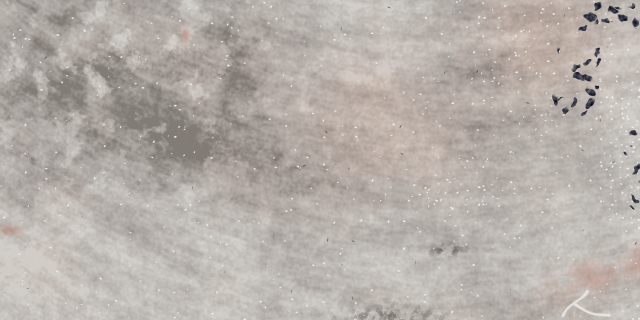
Reproduce this texture procedurally as a Shadertoy shader.

```glsl
// Weathered plaster wash: curved brush streaks, mottled stains, white spatter and dark chips.

const vec3 SHADE = vec3(0.54, 0.52, 0.495);
const vec3 GREY  = vec3(0.66, 0.635, 0.62);
const vec3 STONE = vec3(0.735, 0.715, 0.695);
const vec3 CHALK = vec3(0.80, 0.79, 0.775);
const vec3 BLUSH = vec3(1.01, 0.955, 0.93);   // multiplies the wash
const vec3 RUST  = vec3(0.72, 0.50, 0.44);
const vec3 SOOT  = vec3(0.33, 0.31, 0.30);
const vec3 CHIP  = vec3(0.22, 0.23, 0.28);
const vec3 SPECK = vec3(0.94, 0.94, 0.94);

const float BEND         = 0.22;   // curvature of the brush sweep
const float SWEEP_CENTRE = 1.45;   // where the sweep runs level
const float CHIP_CELLS   = 27.0;   // cells per canvas height
const float SPECK_CELLS  = 60.0;
const float CRUMB_CELLS  = 26.0;

vec2 hash2(vec2 c) {
    vec3 q = fract(c.xyx * vec3(0.1031, 0.1030, 0.0973));
    q += dot(q, q.yzx + 33.33);
    return fract((q.xx + q.yz) * q.zy);
}

float corner(vec2 cell, vec2 offset) {
    float a = 6.2832 * hash2(cell).x;
    return dot(vec2(cos(a), sin(a)), offset);
}

float gradientNoise(vec2 p) {
    vec2 i = floor(p), f = fract(p), e = vec2(1.0, 0.0);
    vec2 u = f * f * f * (f * (f * 6.0 - 15.0) + 10.0);
    return mix(mix(corner(i, f), corner(i + e, f - e), u.x),
               mix(corner(i + e.yx, f - e.yx), corner(i + 1.0, f - 1.0), u.x), u.y);
}

float fbm(vec2 p) {
    float sum = 0.0, amp = 0.5;
    for (int i = 0; i < 5; i++) {
        sum += amp * gradientNoise(p);
        p = mat2(1.6, 1.2, -1.2, 1.6) * p + 17.3;
        amp *= 0.58;
    }
    return sum;
}

// Stretched noise keeps its axes, so streaks stay aligned
float streaks(vec2 p) {
    return 0.6 * gradientNoise(p) + 0.4 * gradientNoise(p * 2.1 + 9.0)
         + 0.35 * gradientNoise(p * 4.3 + 31.0);
}

float blob(vec2 p, vec2 centre, vec2 radius) {
    vec2 q = (p - centre) / radius;
    return exp(-dot(q, q));
}

// Randomly turned ellipses, one per cell; size is in cells
float flecks(vec2 p, float cells, float density, vec2 size, float seed) {
    vec2 g = p * cells, base = floor(g);
    float edge = cells / iResolution.y, cover = 0.0;
    for (int y = -1; y <= 1; y++)
    for (int x = -1; x <= 1; x++) {
        vec2 cell = base + vec2(x, y);
        vec2 place = hash2(cell + seed), kind = hash2(cell + seed + 57.0);
        vec2 d = g - cell - 0.5 - 0.8 * (place - 0.5);
        float a = 0.4 + 2.4 * (kind.y - 0.5), c = cos(a), s = sin(a);
        d = vec2(c * d.x + s * d.y, c * d.y - s * d.x);
        float grow = smoothstep(0.0, 0.06, density - kind.x);
        vec2 r = size * mix(0.4, 1.0, place.x) * grow + 0.001;
        float dist = (length(d / r) - 1.0) * r.y;
        cover = max(cover, grow * (1.0 - smoothstep(-0.7 * edge, 0.7 * edge, dist)));
    }
    return cover;
}

float segment(vec2 p, vec2 a, vec2 b) {
    vec2 d = b - a;
    return length(p - a - d * clamp(dot(p - a, d) / dot(d, d), 0.0, 1.0));
}

void mainImage(out vec4 fragColor, in vec2 fragCoord) {
    vec2 p = fragCoord / iResolution.y;
    p.x *= 2.0 * iResolution.y / iResolution.x;
    float level = p.x - SWEEP_CENTRE;
    vec2 sweep = vec2(p.x, p.y - BEND * level * level);

    // Broad tone, 0 shade to 3 chalk
    float cloud = fbm(p * 3.0 + 4.0);
    float mottle = fbm(p * 6.0 + 21.0);
    float stained = blob(p, vec2(0.3, 0.76), vec2(0.6, 0.34));
    float band = blob(sweep, vec2(0.75, 0.37), vec2(0.5, 0.1));
    float tone = 1.85 + 1.8 * cloud + 1.7 * streaks(sweep * vec2(2.6, 11.0) + 3.0);
    tone += stained * (4.0 * mottle - 1.05) - 1.15 * band;
    tone += 0.75 * blob(p, vec2(0.2, 0.05), vec2(0.8, 0.3));
    tone += 0.6 * blob(p, vec2(1.1, 0.86), vec2(0.25, 0.2));
    tone += 0.5 * blob(p, vec2(1.35, 0.18), vec2(0.6, 0.14));
    tone += 0.8 * blob(p, vec2(1.98, 0.55), vec2(0.13, 0.3));
    tone -= 1.0 * blob(p, vec2(0.66, 0.8), vec2(0.16, 0.13));
    tone -= 0.5 * blob(p, vec2(1.5, 0.72), vec2(0.2, 0.25));

    // Flaking pale patches and fine grain
    float flake = smoothstep(0.06, 0.22, fbm(p * 11.0 + 63.0) + 0.3 * cloud);
    tone += flake * (0.25 + 1.3 * stained);
    tone += 1.5 * fbm(p * 26.0) + 0.6 * gradientNoise(p * 85.0) + 0.4 * gradientNoise(sweep * vec2(25.0, 90.0));

    vec3 col = mix(SHADE, GREY, clamp(tone, -0.3, 1.0));
    col = mix(col, STONE, clamp(tone - 1.0, 0.0, 1.0));
    col = mix(col, CHALK, clamp(tone - 2.0, 0.0, 1.3));

    // Warm tints
    float warm = blob(p, vec2(1.15, 0.62), vec2(0.4, 0.2)) + 1.2 * blob(p, vec2(1.7, 0.9), vec2(0.2, 0.2));
    col *= mix(vec3(1.0), BLUSH, clamp(0.8 * warm + cloud, 0.0, 1.2));
    float rust = 0.8 * blob(p - vec2(0.0, 0.3 * level), vec2(1.88, 0.02), vec2(0.28, 0.045)) * (0.45 + 2.0 * mottle);
    rust += 0.55 * blob(p, vec2(0.58, 0.89), vec2(0.013, 0.022)) + 0.55 * blob(p, vec2(0.03, 0.28), vec2(0.035, 0.012));
    col = mix(col, RUST, clamp(rust, 0.0, 0.7));

    // Sooty smudges
    float smudge = blob(p, vec2(1.4, 0.22), vec2(0.06, 0.02)) + 0.8 * blob(p, vec2(1.22, 0.01), vec2(0.18, 0.04));
    col = mix(col, SOOT, 0.75 * min(smudge, 1.0) * smoothstep(-0.15, 0.25, fbm(p * 30.0)));

    // Spatter, crumbs and chips
    float spatter = 0.09 + 0.28 * blob(p, vec2(1.4, 0.38), vec2(0.2, 0.1))
                  + 0.2 * blob(p, vec2(1.65, 0.75), vec2(0.2, 0.25)) + 0.5 * blob(p, vec2(1.95, 0.55), vec2(0.1, 0.2));
    col = mix(col, SPECK, flecks(p, SPECK_CELLS, spatter, vec2(0.23, 0.16), 3.0));
    col = mix(col, CHIP, 0.75 * flecks(p, CRUMB_CELLS, 0.05, vec2(0.14, 0.06), 140.0));
    float chips = 1.2 * blob(p, vec2(1.92, 0.95), vec2(0.1, 0.045)) + blob(p, vec2(1.83, 0.74), vec2(0.08, 0.1))
                + 0.6 * blob(p, vec2(1.97, 0.48), vec2(0.05, 0.13));
    vec2 ragged = p + 0.012 * vec2(gradientNoise(p * 55.0), gradientNoise(p * 55.0 + 40.0));
    vec3 chipColor = CHIP + 0.3 * gradientNoise(p * 90.0);
    col = mix(col, chipColor, flecks(ragged, CHIP_CELLS, chips, vec2(0.55, 0.27), 260.0));

    // Curled pale fibre
    vec2 q = p + vec2(0.008 * sin(p.y * 60.0), 0.006 * sin(p.x * 45.0));
    float fibre = min(segment(q, vec2(1.765, 0.01), vec2(1.83, 0.095)), segment(q, vec2(1.797, 0.045), vec2(1.91, 0.01)));
    float soft = 1.0 / iResolution.y;
    col = mix(col, SPECK, 0.8 * (1.0 - smoothstep(0.004 - soft, 0.004 + soft, fibre)));

    fragColor = vec4(clamp(col, 0.0, 1.0), 1.0);
}
```
